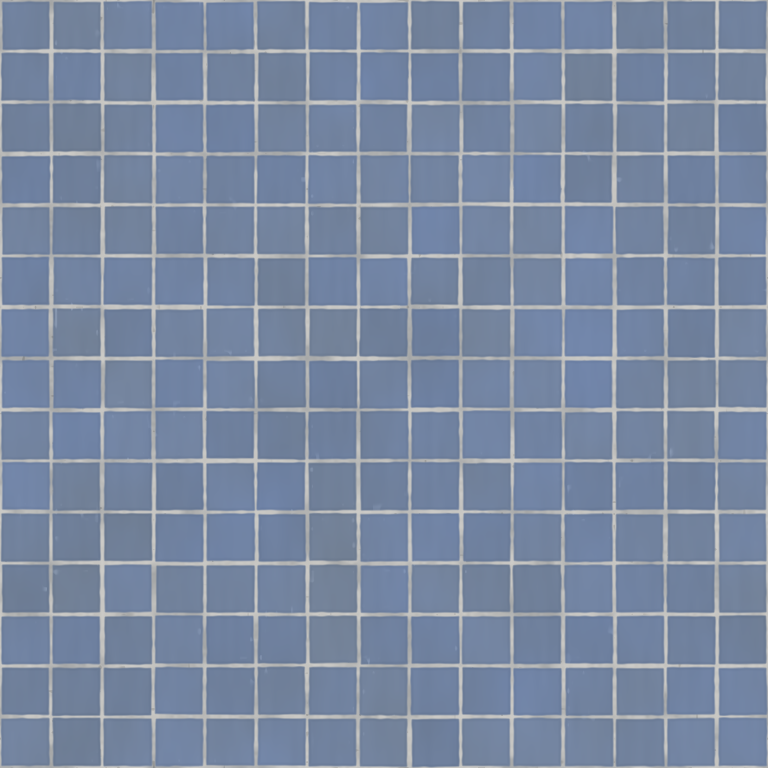
Reproduce this pattern procedurally as a three.js fragment shader.

```glsl
// Square blue ceramic mosaic, 15 by 15 slightly uneven tiles with pale worn grout.
varying vec2 vUv;

const float TILES = 15.0;       // repeats across and down
const float HALF_TILE = 0.465;  // half a tile side, in cells
const float CORNER = 0.025;     // corner radius, in cells
const float SOFT = 0.024;       // edge softness, in cells

const vec3 GREY_GLAZE = vec3(0.455, 0.510, 0.590);
const vec3 BLUE_GLAZE = vec3(0.432, 0.510, 0.652);
const vec3 PALE_GROUT = vec3(0.785, 0.780, 0.765);
const vec3 DIRTY_GROUT = vec3(0.660, 0.665, 0.665);

float hash(vec2 p) {
  return fract(sin(dot(p, vec2(127.1, 311.7))) * 43758.5453);
}

// Signed random value in -1..1 for one cell
float jitter(vec2 cell, float seed) {
  return hash(cell + seed) * 2.0 - 1.0;
}

// Value noise that wraps after a whole number of lattice cells
float tiledNoise(vec2 uv, vec2 period, float seed) {
  vec2 p = uv * period;
  vec2 i = floor(p);
  vec2 f = fract(p);
  f = f * f * (3.0 - 2.0 * f);
  vec2 a = mod(i, period) + seed;
  vec2 b = mod(i + 1.0, period) + seed;
  return mix(mix(hash(a), hash(vec2(b.x, a.y)), f.x),
             mix(hash(vec2(a.x, b.y)), hash(b), f.x), f.y);
}

float tiledFbm(vec2 uv, vec2 period, float seed) {
  float sum = 0.0;
  float weight = 0.5;
  for (int octave = 0; octave < 4; octave++) {
    sum += weight * tiledNoise(uv, period, seed);
    period *= 2.0;
    weight *= 0.5;
    seed += 17.0;
  }
  return sum / 0.9375;
}

float roundedBox(vec2 p, vec2 halfSize, float radius) {
  vec2 d = abs(p) - halfSize + radius;
  return length(max(d, 0.0)) + min(max(d.x, d.y), 0.0) - radius;
}

// Distance to a tile that is shifted, turned and sized a little by hand
float tileDistance(vec2 local, vec2 cell, vec2 uv) {
  vec2 shift = 0.011 * vec2(jitter(cell, 3.0), jitter(cell, 7.0));
  vec2 halfSize = HALF_TILE + 0.006 * vec2(jitter(cell, 11.0), jitter(cell, 19.0));
  float turn = 0.010 * jitter(cell, 23.0);
  vec2 p = local - shift;
  p += turn * vec2(-p.y, p.x);
  float ragged = 0.016 * (tiledNoise(uv, vec2(TILES * 7.0), 31.0) - 0.5);
  return roundedBox(p, halfSize, CORNER) + ragged;
}

vec3 glazeColor(vec2 uv, vec2 cell, float dist) {
  float cloud = tiledFbm(uv, vec2(9.0), 41.0) - 0.5;
  float streak = tiledNoise(uv, vec2(120.0, 15.0), 53.0) - 0.5;
  float hue = 0.52 + 0.28 * jitter(cell, 29.0) + 0.8 * cloud;
  vec3 color = mix(GREY_GLAZE, BLUE_GLAZE, clamp(hue, 0.0, 1.0));
  color += 0.010 * jitter(cell, 37.0) + 0.035 * cloud + 0.012 * streak;
  // Darker line just inside the rim
  color -= 0.022 * smoothstep(-0.075, -0.02, dist);
  // Sparse pale scuffs close to the rim
  float scuff = smoothstep(0.80, 0.96, tiledNoise(uv, vec2(150.0, 90.0), 61.0));
  scuff *= smoothstep(0.58, 0.72, tiledFbm(uv, vec2(12.0), 67.0));
  return color + 0.10 * scuff * smoothstep(-0.16, -0.03, dist);
}

vec3 groutColor(vec2 uv) {
  float dirt = tiledFbm(uv, vec2(24.0), 71.0);
  float grain = tiledNoise(uv, vec2(210.0), 83.0) - 0.5;
  vec3 color = mix(PALE_GROUT, DIRTY_GROUT, smoothstep(0.36, 0.78, dirt));
  // Occasional dark pits
  float pit = smoothstep(0.88, 0.98, tiledNoise(uv, vec2(130.0), 97.0));
  return color + 0.035 * grain - 0.10 * pit;
}

void main() {
  vec2 grid = vUv * TILES;
  vec2 cell = mod(floor(grid), TILES);
  vec2 local = fract(grid) - 0.5;

  float dist = tileDistance(local, cell, vUv);
  float grout = smoothstep(-SOFT, SOFT, dist);
  vec3 color = mix(glazeColor(vUv, cell, dist), groutColor(vUv), grout);
  gl_FragColor = vec4(color, 1.0);
}
```
